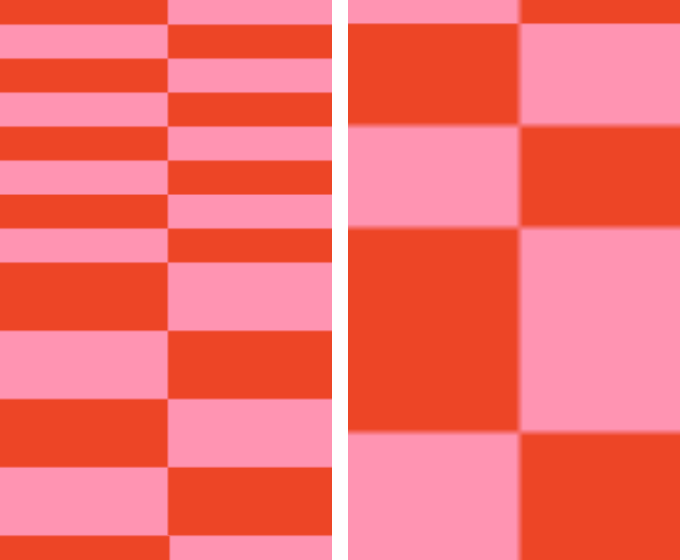
Left, the full canvas; right, a detail of the centre.
Give the GLSL for this pattern, as a WebGL 1 fragment shader.

```glsl
precision highp float;
// Two-column checkerboard in pink and vermilion: thin rows above, rows of
// twice the height below. Each cell's colour is the product of two signed,
// soft-edged ramps, one across the column split and one across the rows.

uniform vec2 u_resolution;

// Signed ramp from -1 to 1 across an edge of the given half-width.
float softSign(float dist, float halfWidth) {
    return clamp(dist / halfWidth, -1.0, 1.0);
}

void main() {
    vec2 uv = gl_FragCoord.xy / u_resolution;

    // Row coordinate, counted downward from the change of row height.
    float depth = 0.4688 - (1.0 - uv.y);
    depth = -depth;
    float rowHeight = depth < 0.0 ? 0.0607 : 0.1219;
    float row = depth / rowHeight;

    // Alternate the sign at each row edge; one edge is crisper than the rest.
    float edge = floor(row + 0.5);
    float parity = 1.0 - 2.0 * mod(edge, 2.0);
    float blur = abs(edge + 2.0) < 0.5 ? 0.0007 : 0.0021;
    float rowSign = parity * softSign((row - edge) * rowHeight, blur);

    // The column split steps slightly to the right in the lowest row.
    float split = row < 4.0 ? 0.5055 : 0.511;
    float columnSign = softSign(split - uv.x, 0.0037);

    vec3 pink = vec3(1.0, 0.58, 0.70);
    vec3 vermilion = vec3(0.93, 0.27, 0.15);
    float coverage = 0.5 + 0.5 * rowSign * columnSign;
    gl_FragColor = vec4(mix(pink, vermilion, coverage), 1.0);
}
```
